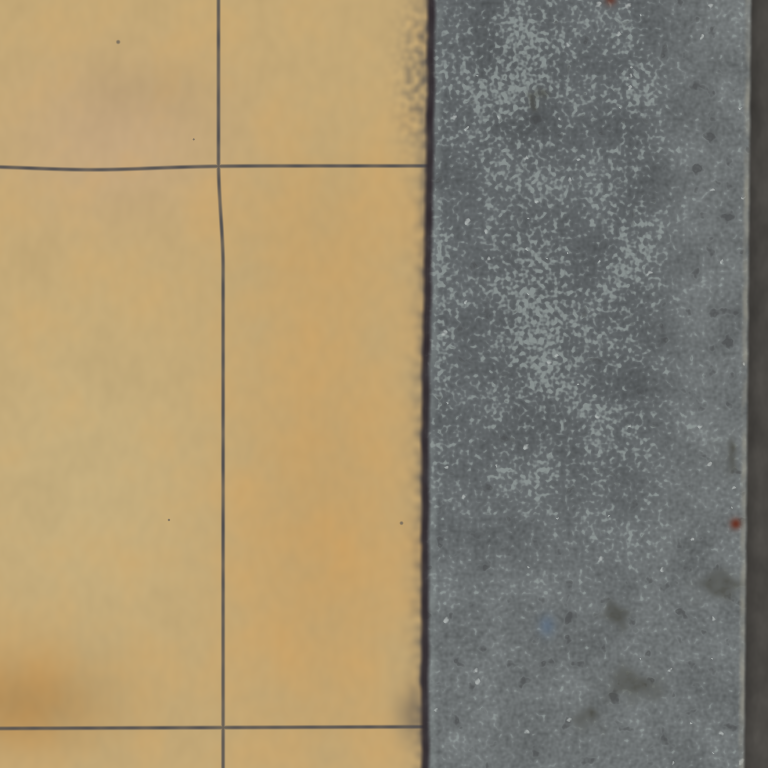
Give the GLSL for this texture, as a WebGL 2 fragment shader.

```glsl
#version 300 es
precision highp float;
// Warm glazed floor tiles with thin grout beside a worn grey stone kerb.
// Tiles are soft gradient-noise mottling; the stone layers fine mineral grain,
// clustered pale flecks, irregular pits, scattered glints and a few stains.
uniform vec2 u_resolution;
out vec4 fragColor;

const vec3 TILE = vec3(0.768, 0.660, 0.465);
const vec3 TILE_ORANGE = vec3(0.770, 0.600, 0.365);
const vec3 TILE_PINK = vec3(0.770, 0.655, 0.510);
const vec3 TILE_PALE = vec3(0.775, 0.690, 0.505);
const vec3 GROUT = vec3(0.320, 0.310, 0.310);
const vec3 GAP = vec3(0.190, 0.165, 0.180);
const vec3 STONE = vec3(0.385, 0.403, 0.410);
const vec3 STONE_WORN = vec3(0.432, 0.450, 0.452);
const vec3 FLECK = vec3(0.565, 0.600, 0.590);
const vec3 PIT = vec3(0.265, 0.270, 0.275);
const vec3 STAIN = vec3(0.275, 0.275, 0.250);
const vec3 RUST = vec3(0.400, 0.200, 0.150);
const vec3 SHADE = vec3(0.285, 0.275, 0.260);
const float GROUT_HALF = 0.0021;
const float GRAIN_SCALE = 125.0;

float hash(vec2 p) {
  vec3 q = fract(p.xyx * vec3(0.1031, 0.1030, 0.0973));
  q += dot(q, q.yzx + 33.33);
  return fract((q.x + q.y) * q.z);
}

vec2 gradient(vec2 cell) {
  float a = 6.2832 * hash(cell);
  return vec2(cos(a), sin(a));
}

float noise(vec2 p) {
  vec2 i = floor(p), f = fract(p);
  vec2 w = f * f * f * (f * (f * 6.0 - 15.0) + 10.0), e = vec2(1, 0);
  float low = mix(dot(gradient(i), f), dot(gradient(i + e), f - e), w.x);
  float high = mix(dot(gradient(i + e.yx), f - e.yx), dot(gradient(i + 1.0), f - 1.0), w.x);
  return mix(low, high, w.y);
}

float fbm(vec2 p) {
  float sum = 0.0, amp = 0.65;
  for (int i = 0; i < 4; i++) {
    sum += amp * noise(p);
    p = mat2(1.6, 1.2, -1.2, 1.6) * p + 17.3;
    amp *= 0.55;
  }
  return sum;
}

// Soft elliptical patch: 1 at the centre, fading outward.
float patchAt(vec2 p, vec2 centre, vec2 radius) {
  vec2 d = (p - centre) / radius;
  return exp(-dot(d, d));
}

// One jittered dot per grid cell, kept with the given chance.
float dots(vec2 p, float scale, float chance, float radius) {
  vec2 cell = floor(p * scale);
  vec2 centre = 0.3 + 0.4 * vec2(hash(cell + 3.1), hash(cell + 8.7));
  float r = radius * (0.5 + hash(cell + 5.5));
  float d = length(fract(p * scale) - centre);
  return step(hash(cell + 41.0), chance) * (1.0 - smoothstep(r * 0.3, r * 1.4, d));
}

float line(float d, float halfWidth) {
  return 1.0 - smoothstep(halfWidth * 0.2, halfWidth * 1.8, abs(d));
}

vec3 tiles(vec2 p, float edgeX) {
  float cloud = fbm(p * vec2(11.0, 9.0) + 4.0);
  float orange = 0.5 * patchAt(p, vec2(0.42, 0.30), vec2(0.12, 0.32))
    + 0.7 * patchAt(p, vec2(0.02, 0.10), vec2(0.15, 0.08))
    + 0.25 * patchAt(p, vec2(0.42, 0.70), vec2(0.13, 0.12));
  vec3 c = mix(TILE, TILE_PALE, 0.7 * patchAt(p, vec2(0.10, 0.38), vec2(0.16, 0.22)));
  c = mix(c, TILE_PINK, 0.8 * patchAt(p, vec2(0.15, 0.82), vec2(0.14, 0.10)));
  c = mix(c, TILE_ORANGE, clamp(orange + 0.6 * cloud, 0.0, 1.0));
  c *= 1.0 + 0.06 * cloud + 0.018 * noise(p * vec2(75.0, 50.0));
  c *= 1.0 - 0.04 * patchAt(p, vec2(0.20, 0.88), vec2(0.09, 0.04));
  c *= 1.0 - 0.10 * patchAt(p, vec2(0.03, 0.08), vec2(0.10, 0.05));

  // Grout joints, slightly bent, with uneven darkness.
  float jointX = mix(0.2905, 0.2845, smoothstep(0.65, 0.79, p.y));
  float upperY = 0.784 - 0.005 * patchAt(p, vec2(0.12, p.y), vec2(0.11, 1.0));
  float lowerY = 0.0515 + 0.004 * p.x;
  float joint = max(line(p.x - jointX, GROUT_HALF),
    max(line(p.y - upperY, GROUT_HALF), line(p.y - lowerY, GROUT_HALF)));
  c = mix(c, GROUT, joint * (0.88 + 0.25 * noise(p * 40.0)));

  // Grime gathered against the kerb and rare specks.
  float inset = max(edgeX - p.x, 0.0);
  float grime = exp(-inset / 0.009) * (0.6 + 0.9 * noise(p * 70.0));
  grime += patchAt(p, vec2(0.545, 0.90), vec2(0.025, 0.09)) * (0.2 + 0.5 * noise(p * 95.0));
  grime += 0.35 * patchAt(p, vec2(0.535, 0.07), vec2(0.02, 0.03));
  c = mix(c, GROUT, clamp(grime, 0.0, 0.75));
  return mix(c, GROUT, 0.6 * dots(p, 30.0, 0.012, 0.07));
}

vec3 stone(vec2 p, float edgeX, float rimX) {
  float cloud = fbm(p * 15.0 + 9.0);
  float grain = noise(p * GRAIN_SCALE) + 0.7 * noise(p * GRAIN_SCALE * 1.7 + 5.0);
  float worn = clamp(smoothstep(0.5, 0.1, p.y) + smoothstep(0.80, 0.94, p.x), 0.0, 1.0);
  vec3 c = mix(STONE, STONE_WORN, worn) * (1.0 + 0.22 * cloud + 0.14 * grain);

  // Pale flecks crowd into worn drifts.
  float drift = 0.95 * patchAt(p, vec2(0.67, 0.90), vec2(0.10, 0.14))
    + 0.9 * patchAt(p, vec2(0.70, 0.60), vec2(0.09, 0.14))
    + 0.65 * patchAt(p, vec2(0.83, 0.74), vec2(0.045, 0.35))
    + 0.55 * patchAt(p, vec2(0.575, 0.58), vec2(0.016, 0.25))
    + 0.5 * patchAt(p, vec2(0.72, 0.40), vec2(0.15, 0.12));
  drift = clamp(drift + 1.1 * cloud, 0.0, 1.1);
  float fleck = smoothstep(-0.1, 0.55, grain + 0.65 * drift - 0.45);
  c = mix(c, FLECK, 0.8 * fleck);

  // Irregular pits and small bright glints.
  float pit = smoothstep(0.30, 0.55, noise(p * 48.0 + 60.0) + 0.25 * grain - 0.2 * drift);
  c = mix(c, PIT, 0.6 * pit);
  c = mix(c, vec3(0.74, 0.76, 0.75), 0.7 * dots(p + 0.003 * grain, 75.0, 0.03, 0.17));

  // Stains: centre in xy, radius in zw.
  vec4 stains[6] = vec4[6](vec4(0.825, 0.108, 0.030, 0.018), vec4(0.942, 0.237, 0.030, 0.015),
    vec4(0.950, 0.410, 0.012, 0.022), vec4(0.800, 0.200, 0.016, 0.013),
    vec4(0.697, 0.872, 0.008, 0.010), vec4(0.765, 0.065, 0.013, 0.014));
  vec2 warped = p + 0.02 * vec2(noise(p * 45.0), noise(p * 45.0 + 30.0));
  for (int i = 0; i < 6; i++)
    c = mix(c, STAIN, (0.65 + 0.3 * grain) * patchAt(warped, stains[i].xy, stains[i].zw));
  c = mix(c, RUST, patchAt(p, vec2(0.958, 0.318), vec2(0.007)));
  c = mix(c, RUST, 0.7 * patchAt(p, vec2(0.795, 1.0), vec2(0.007)));
  c = mix(c, vec3(0.34, 0.43, 0.54), 0.5 * patchAt(p, vec2(0.712, 0.185), vec2(0.010, 0.013)));

  // Chipped pale rims on both long edges.
  float chips = 0.5 + 0.9 * noise(p * vec2(50.0, 35.0));
  c = mix(c, FLECK, 0.45 * chips * line(p.x - edgeX - 0.010, 0.005));
  return mix(c, vec3(0.59, 0.58, 0.53), 0.8 * chips * line(p.x - rimX + 0.003, 0.004));
}

void main() {
  vec2 p = gl_FragCoord.xy / u_resolution;
  float soft = max(0.003, 1.0 / u_resolution.x);
  float edgeX = 0.5525 + 0.008 * smoothstep(0.35, 1.0, p.y) + 0.002 * noise(vec2(3.0, p.y * 22.0));
  float rimX = 0.969 + 0.009 * p.y + 0.001 * noise(vec2(7.0, p.y * 40.0));

  vec3 c = mix(tiles(p, edgeX), stone(p, edgeX, rimX), smoothstep(-soft, soft, p.x - edgeX));
  float gapDepth = 0.88 + 0.25 * noise(vec2(5.0, p.y * 30.0));
  c = mix(c, GAP, gapDepth * line(p.x - edgeX - 0.001, 0.0048));
  vec3 ground = SHADE * (1.0 + 0.25 * fbm(p * vec2(30.0, 18.0)));
  ground *= 0.88 + 0.14 * smoothstep(0.0, 0.02, p.x - rimX);
  c = mix(c, ground, smoothstep(-soft, soft, p.x - rimX));
  fragColor = vec4(c, 1.0);
}
```
